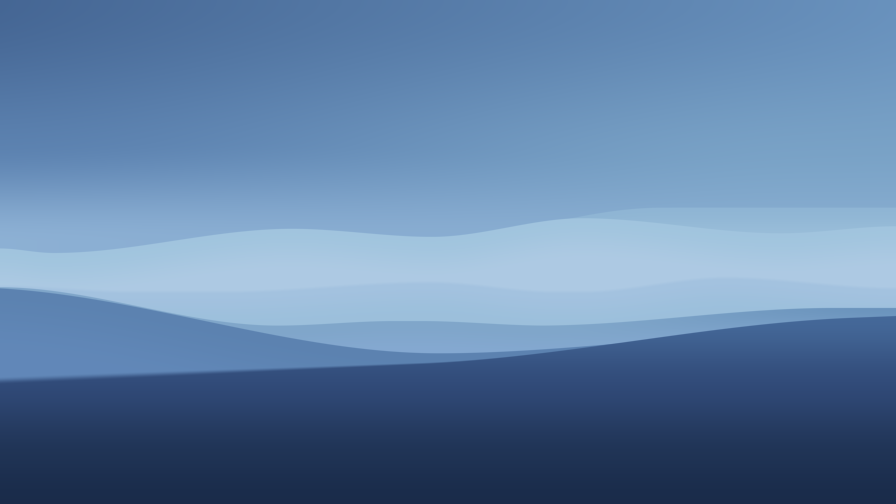
This background is drawn by a Shadertoy shader. Its source:

```glsl
// Misty blue hills in soft layers below a hazy, diagonally lit sky.

// Eased change of height between two places along the horizon.
float swell(float x, float from, float to, float height) {
    return height * smoothstep(from, to, x);
}

// Ridge lines, from the farthest to the nearest.
float distantRidge(float x) {
    return 0.49 + swell(x, 0.40, 0.74, 0.098);
}

float paleRidge(float x) {
    return 0.507 + swell(x, 0.0, 0.06, -0.009) + swell(x, 0.06, 0.326, 0.048)
         + swell(x, 0.326, 0.482, -0.016) + swell(x, 0.482, 0.65, 0.037)
         + swell(x, 0.65, 0.872, -0.030) + swell(x, 0.872, 1.0, 0.014);
}

float mistRidge(float x) {
    return 0.432 + swell(x, 0.0, 0.15, -0.011) + swell(x, 0.25, 0.48, 0.019)
         + swell(x, 0.48, 0.62, -0.019) + swell(x, 0.65, 0.81, 0.028)
         + swell(x, 0.81, 1.0, -0.021);
}

float middleRidge(float x) {
    return 0.430 + swell(x, 0.0, 0.31, -0.076) + swell(x, 0.31, 0.44, 0.009)
         + swell(x, 0.47, 0.61, -0.009) + swell(x, 0.60, 0.93, 0.035);
}

float valleyRidge(float x) {
    return 0.430 + swell(x, -0.04, 0.49, -0.131) + swell(x, 0.49, 0.90, 0.040);
}

float frontRidge(float x) {
    return 0.245 + 0.072 * x + swell(x, 0.47, 0.95, 0.056);
}

// Sky: darkest at the upper left, with bright haze near the hills.
vec3 skyColor(vec2 uv) {
    vec3 zenith = mix(vec3(0.27, 0.40, 0.58), vec3(0.41, 0.57, 0.74), uv.x);
    vec3 lower = mix(vec3(0.37, 0.52, 0.70), vec3(0.48, 0.64, 0.78), smoothstep(0.0, 0.9, uv.x));
    vec3 haze = vec3(0.55, 0.69, 0.83);
    vec3 sky = mix(lower, zenith, smoothstep(0.64, 1.0, uv.y));
    float hazeTop = 0.71 + 0.01 * sin(6.0 * uv.x);
    float hazeAmount = 1.0 - smoothstep(0.52, hazeTop, uv.y);
    return mix(sky, haze, hazeAmount * (1.0 - 0.25 * uv.x));
}

// Front hill: lit crest sinking into deep navy.
vec3 frontColor(float y) {
    vec3 navy = vec3(0.10, 0.17, 0.29);
    vec3 shade = vec3(0.13, 0.21, 0.345);
    vec3 slope = vec3(0.19, 0.29, 0.47);
    vec3 crest = vec3(0.27, 0.41, 0.60);
    vec3 color = mix(navy, shade, smoothstep(0.0, 0.14, y));
    color = mix(color, slope, smoothstep(0.10, 0.25, y));
    return mix(color, crest, smoothstep(0.22, 0.38, y));
}

// Lays a hill over what lies behind it, tinted by depth below its crest.
vec3 layHill(vec3 behind, float y, float ridge, float edge, vec3 crest, vec3 foot, float depth) {
    float below = ridge - y;
    vec3 hill = mix(crest, foot, smoothstep(0.0, depth, below));
    return mix(behind, hill, smoothstep(-edge, edge, below));
}

void mainImage(out vec4 fragColor, in vec2 fragCoord) {
    vec2 uv = fragCoord / iResolution.xy;
    float x = uv.x;
    float y = uv.y;
    float edge = 0.8 / iResolution.y;

    // Far hills in pale mist
    vec3 color = skyColor(uv);
    color = layHill(color, y, distantRidge(x), edge,
                    vec3(0.56, 0.71, 0.83), vec3(0.60, 0.74, 0.85), 0.06);
    color = layHill(color, y, paleRidge(x), edge,
                    vec3(0.63, 0.77, 0.87), vec3(0.68, 0.79, 0.89), 0.09);
    color = layHill(color, y, mistRidge(x), 3.0 * edge,
                    vec3(0.64, 0.76, 0.875), vec3(0.61, 0.75, 0.86), 0.07);

    // Middle hills, darker to the right
    float shadeRight = smoothstep(0.62, 1.0, x);
    vec3 middleCrest = mix(vec3(0.50, 0.65, 0.79), vec3(0.42, 0.58, 0.74), shadeRight);
    color = layHill(color, y, middleRidge(x), edge,
                    middleCrest, vec3(0.52, 0.66, 0.82), 0.07);
    color = layHill(color, y, valleyRidge(x), edge,
                    vec3(0.36, 0.51, 0.69), vec3(0.38, 0.53, 0.72), 0.13);

    // Near hill, its edge softened by mist on the left
    float frontEdge = mix(0.008, edge, smoothstep(0.0, 0.6, x));
    vec3 front = frontColor(y);
    color = layHill(color, y, frontRidge(x), frontEdge, front, front, 1.0);

    fragColor = vec4(color, 1.0);
}
```
